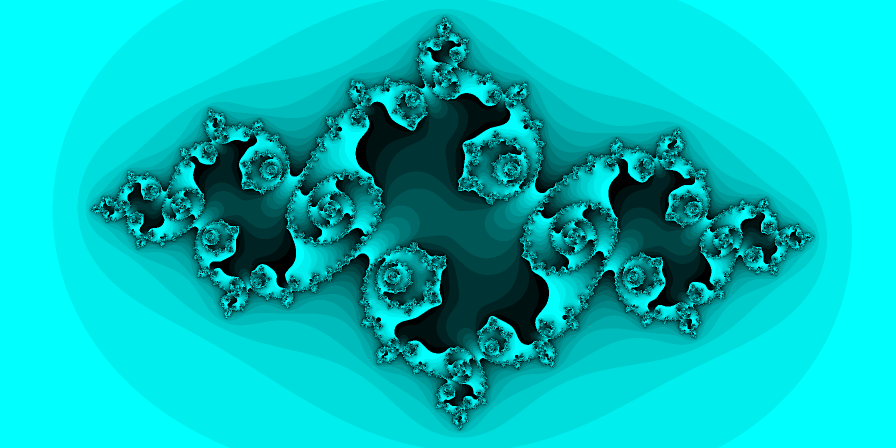
A Shadertoy shader for this background:

```glsl
#define JULIA_C vec2(-0.764, 0.1115)
#define VIEW_HEIGHT 1.864
#define VIEW_CENTER vec2(-0.018, -0.003)
#define ESCAPE_RADIUS 2.0
#define MAX_STEPS 300
#define BAND_COUNT 16
#define SAMPLES 2
#define BRIGHT_COLOR vec3(0.0, 1.0, 1.0)

vec2 complexSquare(vec2 z) {
    return vec2(z.x * z.x - z.y * z.y, 2.0 * z.x * z.y);
}

// Number of steps that stay inside the escape radius
int escapeSteps(vec2 z) {
    int steps = 0;
    for (int i = 0; i < MAX_STEPS; i++) {
        z = complexSquare(z) + JULIA_C;
        if (dot(z, z) > ESCAPE_RADIUS * ESCAPE_RADIUS) break;
        steps++;
    }
    return steps;
}

// Repeating ramp of flat bands, from bright down to black
vec3 bandColor(int steps) {
    float level = float(steps % BAND_COUNT) / float(BAND_COUNT - 1);
    return BRIGHT_COLOR * (1.0 - level);
}

void mainImage(out vec4 fragColor, in vec2 fragCoord) {
    vec3 color = vec3(0.0);

    // Average a grid of samples inside each pixel
    for (int j = 0; j < SAMPLES; j++) {
        for (int i = 0; i < SAMPLES; i++) {
            vec2 offset = (vec2(i, j) + 0.5) / float(SAMPLES) - 0.5;
            vec2 centered = (fragCoord + offset - 0.5 * iResolution.xy) / iResolution.y;
            color += bandColor(escapeSteps(centered * VIEW_HEIGHT + VIEW_CENTER));
        }
    }
    fragColor = vec4(color / float(SAMPLES * SAMPLES), 1.0);
}
```
